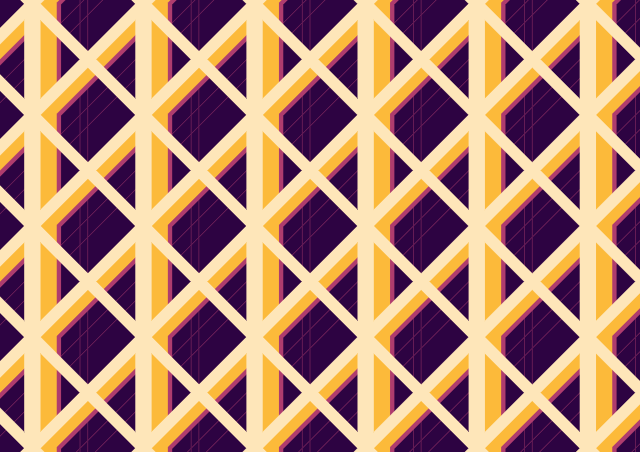
This pattern is drawn by a Shadertoy shader. Its source:

```glsl
// Cream lattice of vertical bars and crossing diagonals over deep purple.
// Bars and rising diagonals carry an orange side face and a magenta edge;
// signed offsets in a repeating square tile place every part.

const float TILE = 0.2458;                // tile side, in canvas heights
const vec2 NODE_SHIFT = vec2(0.589, 0.0); // lattice node offset, in tiles

// Widths below are in tiles
const float BAR_HALF = 0.0735;
const float DIAGONAL_HALF = 0.053;
const float BAR_FACE = 0.146;
const float DIAGONAL_FACE = 0.095;
const float EDGE_WIDTH = 0.039;
const float HAIRLINE_WIDTH = 0.0055;
const float HAIRLINE_STRENGTH = 0.7;
const vec2 UPRIGHT_HAIRLINES = vec2(0.429, 0.499);
const vec2 SLANTED_HAIRLINES = vec2(0.430, 0.600);

const vec3 CREAM = vec3(0.995, 0.902, 0.725);
const vec3 ORANGE = vec3(0.988, 0.729, 0.227);
const vec3 MAGENTA = vec3(0.685, 0.235, 0.430);
const vec3 PURPLE = vec3(0.175, 0.010, 0.258);

const float INV_SQRT2 = 0.70711;

// Pixel coverage of the region where the signed distance is negative
float cover(float dist, float pixel) {
    return clamp(0.5 - dist / pixel, 0.0, 1.0);
}

// Coverage of a thin stripe, correct even when narrower than a pixel
float hairline(float dist, float pixel) {
    float halfWidth = 0.5 * HAIRLINE_WIDTH;
    return cover(dist - halfWidth, pixel) - cover(dist + halfWidth, pixel);
}

// Distance to the nearest integer
float toNode(float x) {
    return abs(fract(x + 0.5) - 0.5);
}

void mainImage(out vec4 fragColor, in vec2 fragCoord) {
    vec2 p = (fragCoord - 0.5 * iResolution.xy) / (iResolution.y * TILE) + NODE_SHIFT;
    float pixel = 1.0 / (iResolution.y * TILE);

    // Offsets to the right of the bar and below the rising diagonal
    float across = fract(p.x);
    float slant = fract(p.x - p.y);
    float fromBar = across - BAR_HALF;
    float fromDiagonal = slant * INV_SQRT2 - DIAGONAL_HALF;

    // Hairlines on the purple ground
    float lines = 0.0;
    for (int i = 0; i < 2; i++) {
        lines = max(lines, hairline(across - UPRIGHT_HAIRLINES[i], pixel));
        lines = max(lines, hairline((slant - SLANTED_HAIRLINES[i]) * INV_SQRT2, pixel));
    }
    vec3 color = mix(PURPLE, MAGENTA, lines * HAIRLINE_STRENGTH);

    // Side faces with their magenta edge
    float face = min(fromBar - BAR_FACE, fromDiagonal - DIAGONAL_FACE);
    color = mix(color, MAGENTA, cover(face - EDGE_WIDTH, pixel));
    color = mix(color, ORANGE, cover(face, pixel));

    // Cream lattice on top
    float bar = toNode(p.x) - BAR_HALF;
    float rising = toNode(p.x - p.y) * INV_SQRT2 - DIAGONAL_HALF;
    float falling = toNode(p.x + p.y) * INV_SQRT2 - DIAGONAL_HALF;
    color = mix(color, CREAM, cover(min(bar, min(rising, falling)), pixel));

    fragColor = vec4(color, 1.0);
}
```
